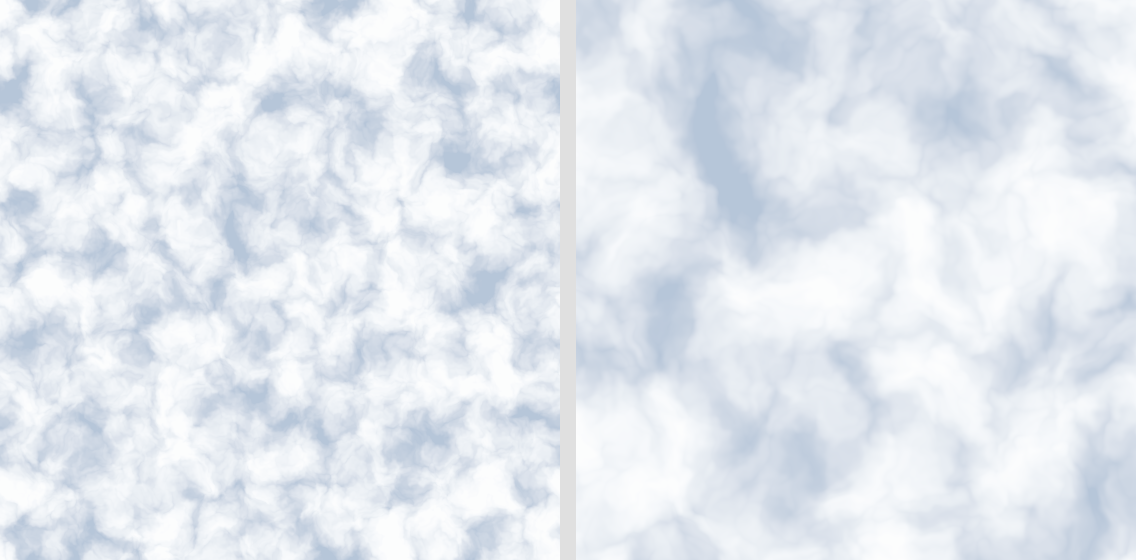
Left, the full canvas; right, a detail of the centre.
Reproduce this texture procedurally as a three.js fragment shader.

```glsl
varying vec2 vUv;

const float HAZE_CELLS = 7.0;     // broad light and dark patches
const float PUFF_CELLS = 13.0;    // largest rounded puffs
const float WARP_CELLS = 10.0;
const float WARP_AMOUNT = 0.03;
const float HAZE_WEIGHT = 2.75;
const float HAZE_GAIN = 0.54;
const float PUFF_WEIGHT = 4.1;
const float PUFF_GAIN = 0.54;
const float PUFF_MEAN = 0.19;     // average of the soft cell distance
const float PUFF_SOFTNESS = 11.0; // higher gives sharper creases
const float SHADE_SHIFT = 0.03;
const float TAU = 6.2831853;

const vec3 SUNLIT = vec3(0.99, 0.992, 0.994);
const vec3 WHITE  = vec3(0.962, 0.972, 0.983);
const vec3 PALE   = vec3(0.91, 0.93, 0.952);
const vec3 GREY   = vec3(0.858, 0.884, 0.922);
const vec3 BLUE   = vec3(0.795, 0.835, 0.888);
const vec3 SHADOW = vec3(0.715, 0.775, 0.85);

vec2 hash2(vec2 cell, float seed) {
  vec3 q = fract(vec3(cell.xyx + seed * 1.37) * vec3(0.1031, 0.1030, 0.0973));
  q += dot(q, q.yzx + 33.33);
  return fract((q.xx + q.yz) * q.zy);
}

float cornerSlope(vec2 cell, vec2 offset, float cells, float seed) {
  float angle = TAU * hash2(mod(cell, cells), seed).x;
  return dot(vec2(cos(angle), sin(angle)), offset);
}

// Gradient noise that wraps after a whole number of cells
float gradientNoise(vec2 uv, float cells, float seed) {
  vec2 p = uv * cells + seed * vec2(0.37, 0.61);
  vec2 i = floor(p);
  vec2 f = p - i;
  vec2 w = f * f * f * (f * (f * 6.0 - 15.0) + 10.0);
  vec2 e = vec2(1.0, 0.0);
  float low = mix(cornerSlope(i, f, cells, seed),
                  cornerSlope(i + e.xy, f - e.xy, cells, seed), w.x);
  float high = mix(cornerSlope(i + e.yx, f - e.yx, cells, seed),
                   cornerSlope(i + e.xx, f - e.xx, cells, seed), w.x);
  return mix(low, high, w.y);
}

float haze(vec2 uv, float cells, float seed) {
  float sum = 0.0;
  float weight = 1.0;
  for (int octave = 0; octave < 5; octave++) {
    sum += weight * gradientNoise(uv, cells, seed);
    cells *= 2.0;
    weight *= HAZE_GAIN;
    seed += 3.0;
  }
  return sum;
}

// Wrapping cellular noise with a soft minimum: low on puffs, high in creases
float softCells(vec2 uv, float cells, float seed) {
  vec2 p = uv * cells + seed * vec2(0.43, 0.29);
  vec2 i = floor(p);
  vec2 f = p - i;
  float sum = 0.0;
  for (int y = -1; y <= 1; y++) {
    for (int x = -1; x <= 1; x++) {
      vec2 neighbour = vec2(float(x), float(y));
      vec2 d = neighbour + hash2(mod(i + neighbour, cells), seed) - f;
      sum += exp(-PUFF_SOFTNESS * dot(d, d));
    }
  }
  return -log(sum) / PUFF_SOFTNESS;
}

float creases(vec2 uv) {
  float sum = 0.0;
  float weight = 1.0;
  float cells = PUFF_CELLS;
  float seed = 41.0;
  for (int octave = 0; octave < 4; octave++) {
    sum += weight * (softCells(uv, cells, seed) - PUFF_MEAN);
    cells *= 2.0;
    weight *= PUFF_GAIN;
    seed += 5.0;
  }
  return sum;
}

float ramp(float from, float to, float x) {
  return clamp((x - from) / (to - from), 0.0, 1.0);
}

vec3 cloudColour(float shade) {
  vec3 colour = mix(SUNLIT, WHITE, ramp(-1.7, -0.9, shade));
  colour = mix(colour, PALE, ramp(-0.9, 0.05, shade));
  colour = mix(colour, GREY, ramp(0.05, 0.8, shade));
  colour = mix(colour, BLUE, ramp(0.8, 1.6, shade));
  return mix(colour, SHADOW, ramp(1.6, 2.7, shade));
}

void main() {
  // Curl the puffs, then add broad patches and creases
  vec2 warp = vec2(haze(vUv, WARP_CELLS, 11.0), haze(vUv, WARP_CELLS, 67.0));
  vec2 uv = vUv + WARP_AMOUNT * warp;
  float shade = HAZE_WEIGHT * haze(uv, HAZE_CELLS, 23.0) + PUFF_WEIGHT * creases(uv);
  gl_FragColor = vec4(cloudColour(shade + SHADE_SHIFT), 1.0);
}
```
